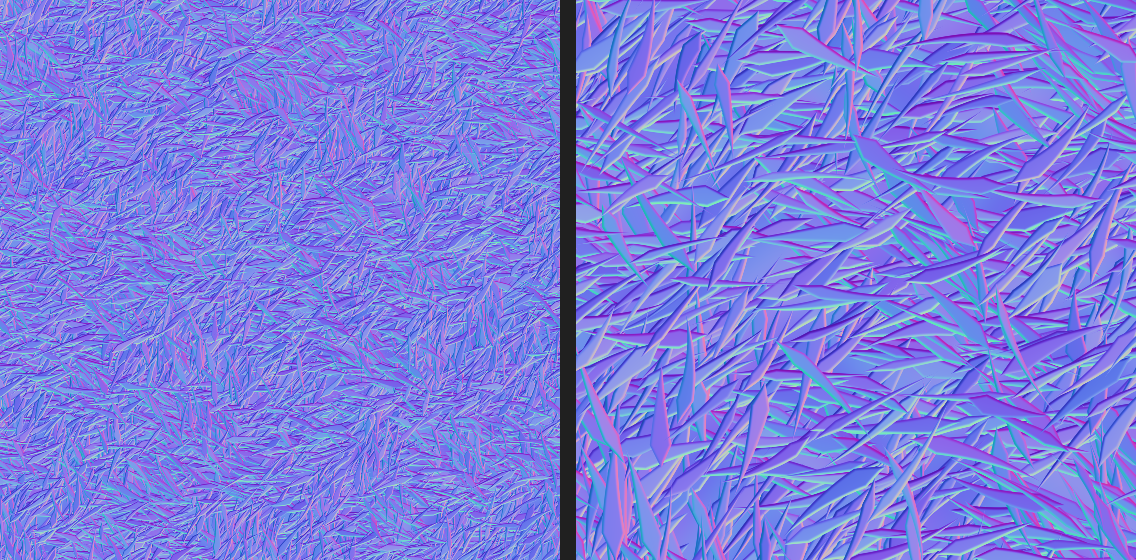
Left, the full canvas; right, a detail of the centre.
Reproduce this texture map procedurally as a Shadertoy shader.

```glsl
// Tangent-space normal map of matted grass: thousands of thin, tapering, bent blades.
// Each layer is a cellular grid with one blade per cell; blades follow a swirling
// field of layered sines and are painted over each other as surface slopes.

const float TAU = 6.2831853;
const float CELLS = 22.0;                     // grid cells per canvas side
const int   LAYERS = 14;                      // blades stacked over each cell
const vec2  HALF_LENGTH = vec2(0.024, 0.043); // shortest, longest
const vec2  HALF_WIDTH = vec2(0.0030, 0.0074);// thinnest, widest
const float RIM_WIDTH = 0.0026;               // rounded border of a blade
const vec2  RIM_SLOPE = vec2(0.35, 1.9);      // weakest, steepest border
const float ROLL = 0.27;                      // random sideways lean
const float PITCH = 0.17;                     // random lengthwise lean
const float CROWN = 0.05;                     // gentle arch across the blade
const float BEND = 0.30;                      // curvature along the blade
const float MAIN_ANGLE = 0.36;                // prevailing direction, radians
const float ANGLE_JITTER = 1.25;              // spread around the flow
const vec3  TINT = vec3(0.985, 1.0, 0.930);   // final channel balance

vec4 hash4(vec3 p) {
    vec4 q = fract(p.xyzx * vec4(0.1031, 0.1030, 0.0973, 0.1099));
    q += dot(q, q.wzxy + 33.33);
    return fract((q.xxyz + q.yzzw) * q.zywx);
}

// Direction of growth; whole-number frequencies keep it tileable.
float flowAngle(vec2 p) {
    p *= TAU;
    float a = 0.55 * sin(2.0 * p.x + p.y + 1.5 * sin(3.0 * p.y + 0.6));
    a += 0.55 * sin(3.0 * p.y - 2.0 * p.x + 1.7 * sin(2.0 * p.x + 1.0));
    a += 0.50 * sin(5.0 * p.x + 4.0 * p.y + 1.2 * sin(4.0 * p.x - 3.0 * p.y));
    return MAIN_ANGLE + a;
}

// Soft undulation of the ground beneath the blades.
vec2 groundSlope(vec2 p) {
    p *= TAU;
    return 0.15 * vec2(sin(7.0 * p.x + 2.0 * sin(5.0 * p.y)),
                       sin(8.0 * p.y + 2.0 * sin(6.0 * p.x)));
}

// Paints the blade of one cell over the slope found so far.
vec2 paintBlade(vec2 slope, vec2 p, vec2 cell, float layer, float pixel) {
    vec2 id = mod(cell, CELLS);
    vec4 place = hash4(vec3(id, layer + 1.0));
    vec4 form = hash4(vec3(id + 37.0, layer + 53.0));

    vec2 center = (cell + place.xy) / CELLS;
    float angle = flowAngle(center) + ANGLE_JITTER * (place.z + form.w - 1.0);
    vec2 along = vec2(cos(angle), sin(angle));
    if (fract(form.w * 13.0) < 0.5) along = -along;
    vec2 across = vec2(-along.y, along.x);

    // Blade coordinates: u runs root to tip, v is the distance from the bent spine.
    vec2 d = p - center;
    float halfLength = mix(HALF_LENGTH.x, HALF_LENGTH.y, place.w);
    float u = dot(d, along) / halfLength;
    float v = dot(d, across) - BEND * (form.x - 0.5) * halfLength * (u * u - 0.4);
    float taper = min(0.62 * (1.0 - u), 2.2 * (1.0 + u));
    float halfWidth = mix(HALF_WIDTH.x, HALF_WIDTH.y, form.y * form.y) * taper;
    float edge = abs(v) - halfWidth;
    float cover = 1.0 - smoothstep(-0.6 * pixel, 0.6 * pixel, edge);
    if (cover <= 0.0) return slope;

    // Flat leaning body; each side has a rounded rim of its own steepness.
    float side = clamp(v / (0.25 * RIM_WIDTH), -1.0, 1.0);
    float steepness = fract(form.z * 11.0 + (v > 0.0 ? 0.5 : 0.0));
    float rim = smoothstep(-RIM_WIDTH, 0.0, edge);
    rim *= rim * mix(RIM_SLOPE.x, RIM_SLOPE.y, steepness);
    float arch = CROWN * v / max(halfWidth, RIM_WIDTH);
    float roll = ROLL * (2.0 * form.z - 1.0);
    float pitch = PITCH * (2.0 * fract(form.x * 7.0 + place.z) - 1.0);
    vec2 blade = across * (rim * side + arch + roll) + along * pitch;
    return mix(slope, blade, cover);
}

void mainImage(out vec4 fragColor, in vec2 fragCoord) {
    vec2 p = fragCoord / iResolution.y;
    float pixel = 1.0 / iResolution.y;
    vec2 home = floor(p * CELLS);
    vec2 slope = groundSlope(p);

    // Bottom to top; the fixed neighbour order keeps overlaps consistent.
    for (int layer = 0; layer < LAYERS; layer++)
        for (int y = -1; y <= 1; y++)
            for (int x = -1; x <= 1; x++)
                slope = paintBlade(slope, p, home + vec2(x, y), float(layer), pixel);

    // Encode the unit normal, with green pointing down the canvas.
    vec3 normal = normalize(vec3(slope.x, -slope.y, 1.0));
    fragColor = vec4((0.5 + 0.5 * normal) * TINT, 1.0);
}
```
